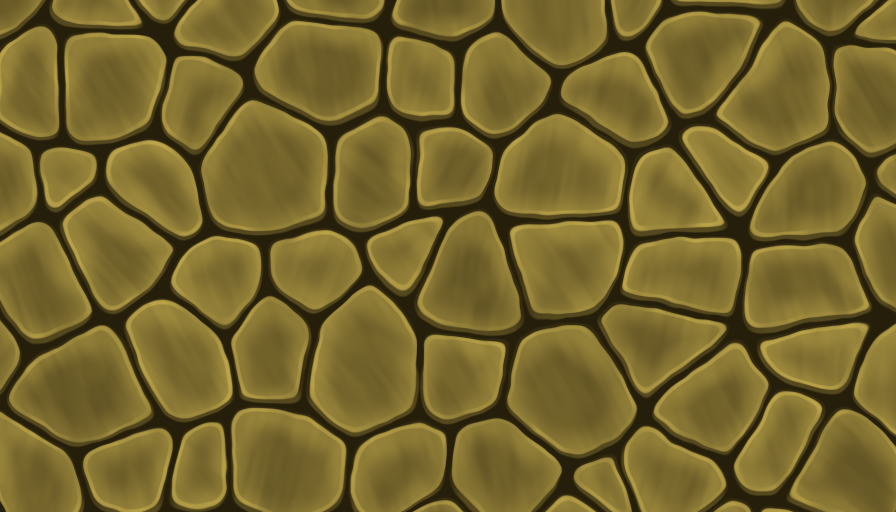
A WebGL 2 fragment shader for this texture:

```glsl
#version 300 es
precision highp float;
// Painted wall of irregular ochre stones with dark crevices and chipped, lit rims.

#define ROWS 5.4          // stone cells per canvas height
#define JITTER 0.70       // scatter of the stone centres
#define SIZE_SPREAD 0.25  // contrast between large and small stones
#define GAP 0.0070        // half width of the crevices
#define CORNER 95.0       // higher means sharper stone corners
#define WARP 0.026        // bending of the outlines
#define RIM 0.26          // strength of the lit rim
#define STROKES 0.11      // strength of the brush strokes
#define DARK vec3(0.17, 0.14, 0.05)
#define LIGHT vec3(0.62, 0.54, 0.24)

uniform vec2 u_resolution;
out vec4 fragColor;

vec3 hash3(vec2 p) {
    vec3 h = fract(p.xyx * vec3(0.1031, 0.1030, 0.0973));
    h += dot(h, h.yxz + 33.33);
    return fract((h.xxy + h.yzz) * h.zyx);
}

float noise(vec2 p) {
    vec2 i = floor(p), f = fract(p);
    f = f * f * (3.0 - 2.0 * f);
    float low = mix(hash3(i).x, hash3(i + vec2(1, 0)).x, f.x);
    float high = mix(hash3(i + vec2(0, 1)).x, hash3(i + vec2(1, 1)).x, f.x);
    return mix(low, high, f.y);
}

vec2 noise2(vec2 p) {
    return vec2(noise(p), noise(p + 57.3)) - 0.5;
}

// Centre (xy) and size weight (z) of the stone in a grid cell
vec3 stoneSite(vec2 cell) {
    vec3 h = hash3(cell + 71.0);
    float shift = 0.5 * mod(cell.y, 2.0) - 0.25;
    vec2 centre = cell + 0.5 + vec2(shift, 0.0) + JITTER * (h.xy - 0.5);
    return vec3(centre, SIZE_SPREAD * smoothstep(0.0, 0.6, h.z));
}

float power(vec2 q, vec3 site) {
    vec2 d = q - site.xy;
    return dot(d, d) - site.z;
}

// Finds the stone at p; returns outward direction (xy) and edge distance (z)
vec3 stoneEdge(vec2 p, out vec2 stoneCell, out vec3 site) {
    vec2 q = p * ROWS, base = floor(q);
    float nearest = 1e5;
    for (int y = -2; y <= 2; y++)
    for (int x = -2; x <= 2; x++) {
        vec2 cell = base + vec2(x, y);
        vec3 s = stoneSite(cell);
        float d = power(q, s);
        if (d < nearest) { nearest = d; stoneCell = cell; site = s; }
    }
    // Smooth minimum over all borders rounds the corners
    float sum = 1e-9;
    vec2 outward = vec2(0.0);
    for (int y = -2; y <= 2; y++)
    for (int x = -2; x <= 2; x++) {
        vec2 cell = base + vec2(x, y);
        if (cell == stoneCell) continue;
        vec3 s = stoneSite(cell);
        vec2 across = s.xy - site.xy;
        float span = max(length(across), 0.01);
        float border = (power(q, s) - nearest) / (2.0 * span * ROWS);
        float weight = exp(-CORNER * border);
        sum += weight;
        outward += weight * across / span;
    }
    return vec3(outward / sum, -log(sum) / CORNER);
}

void main() {
    vec2 p = gl_FragCoord.xy / u_resolution.y;
    float aa = 0.75 / u_resolution.y;

    // Hand-drawn outlines: broad bends plus small chips
    vec2 bent = p + WARP * noise2(p * 6.0) + 0.007 * noise2(p * 24.0);
    vec2 cell;
    vec3 site;
    vec3 edge = stoneEdge(bent, cell, site);
    vec3 tint = hash3(cell + 13.0);
    float down = -edge.y;
    float border = edge.z + 0.0025 * (noise(p * 45.0) - 0.5);

    // Crevice: ink line, with a dim side face below each stone
    float gap = GAP * (0.7 + 0.6 * noise(p * 10.0)) + 0.005 * max(down, 0.0);
    float face = mix(0.07, 0.36, smoothstep(-0.4, 0.8, down + noise(p * 20.0) - 0.5));
    float ink = GAP * (0.25 + 0.6 * noise(p * 16.0 + 9.0));
    float crevice = mix(-0.06, face, smoothstep(ink - 1.5 * aa, ink + 1.5 * aa, border));

    // Stone top: pale margin, darker middle that sinks to the lower side
    float inside = border - gap;
    vec2 local = bent - site.xy / ROWS;
    float patches = noise(p * 15.0 + 31.0) - 0.5;
    float depth = inside + 0.028 * patches - 0.10 * local.y;
    float top = 0.90 - 0.29 * smoothstep(0.0, 0.058, depth);
    top += 0.12 * (tint.x - 0.5);

    // Brush strokes, slanted differently on each stone
    float angle = mix(-0.9, 0.5, tint.y);
    vec2 along = mat2(cos(angle), sin(angle), -sin(angle), cos(angle)) * p;
    float broad = smoothstep(0.3, 0.7, noise(along * vec2(34.0, 10.0)));
    float fine = noise(along * vec2(95.0, 18.0) + 17.0);
    top += STROKES * (0.65 * (broad - 0.5) + 0.6 * (fine - 0.5));

    // Broken highlight just within the outline
    float line = 1.0 - smoothstep(0.0012, 0.0050, abs(inside - 0.0045));
    float lit = smoothstep(0.25, 0.7, noise(p * 13.0 + 80.0) + 0.15 * edge.y - 0.1 * edge.x);
    top += RIM * line * (0.2 + 0.8 * lit);

    float tone = mix(crevice, top, smoothstep(-aa, aa, inside));
    fragColor = vec4(clamp(mix(DARK, LIGHT, tone), 0.0, 1.0), 1.0);
}
```
